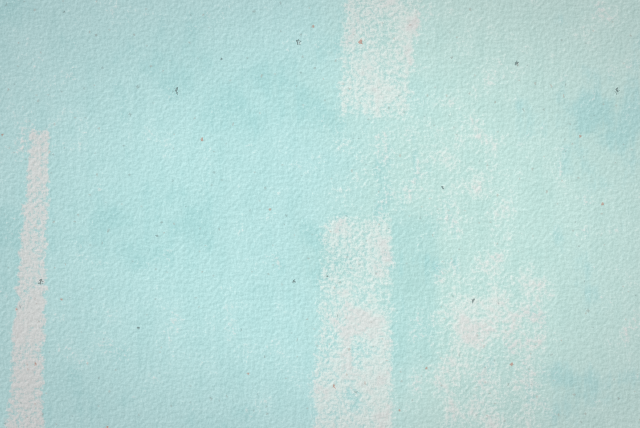
This texture is drawn by a Shadertoy shader. Its source:

```glsl
// Weathered turquoise wall: cloudy paint with brushed vertical streaks, worn
// pale rectangles, fine plaster relief and scattered chips. All layers use
// gradient noise; positions are in canvas heights, with x running 0 to 1.5.

const vec3 CYAN_PAINT  = vec3(0.730, 0.890, 0.886);
const vec3 GREEN_PAINT = vec3(0.765, 0.892, 0.868);
const vec3 DEEP_TEAL   = vec3(0.630, 0.830, 0.828);
const vec3 PALE_PLASTER = vec3(0.868, 0.910, 0.890);
const vec3 PINK_PLASTER = vec3(0.885, 0.850, 0.845);
const vec3 RUST_CHIP   = vec3(0.740, 0.530, 0.470);
const vec3 DARK_CHIP   = vec3(0.360, 0.430, 0.430);

// Integer hash giving two values in 0..1 for a lattice cell
vec2 hash2(vec2 cell) {
    uvec2 q = uvec2(ivec2(cell) + 4096) * uvec2(1597334673u, 3812015801u);
    uint n = (q.x ^ q.y) * 1597334673u;
    n = (n ^ (n >> 15)) * 2246822519u;
    n ^= n >> 13;
    return vec2(n & 65535u, n >> 16) / 65535.0;
}

float cornerSlope(vec2 cell, vec2 offset) {
    float angle = 6.2832 * hash2(cell).x;
    return dot(vec2(cos(angle), sin(angle)), offset);
}

// Gradient noise, about -0.7..0.7
float gradNoise(vec2 p) {
    vec2 i = floor(p), f = p - i;
    vec2 u = f * f * f * (f * (f * 6.0 - 15.0) + 10.0);
    vec2 e = vec2(1.0, 0.0);
    float low  = mix(cornerSlope(i, f), cornerSlope(i + e.xy, f - e.xy), u.x);
    float high = mix(cornerSlope(i + e.yx, f - e.yx), cornerSlope(i + e.xx, f - e.xx), u.x);
    return mix(low, high, u.y);
}

float fbm(vec2 p, int octaves) {
    float sum = 0.0, amp = 1.0;
    for (int i = 0; i < octaves; i++) {
        sum += amp * gradNoise(p);
        p = mat2(1.6, 1.2, -1.2, 1.6) * p + 17.3;
        amp *= 0.6;
    }
    return sum;
}

// Upright patch whose left and right sides lean by the given slopes
float patchMask(vec2 p, vec2 lo, vec2 hi, vec2 lean, float soft) {
    vec2 sides = vec2(lo.x, hi.x) + lean * (p.y - lo.y);
    float across = min(p.x - sides.x, sides.y - p.x);
    float along = min(p.y - lo.y, hi.y - p.y);
    return smoothstep(-soft, soft, across) * smoothstep(-2.0 * soft, 2.0 * soft, along);
}

// Ragged chips, at most one per grid cell; x is coverage, y picks the colour
vec2 chips(vec2 p, float density, float chance, float size, float blur) {
    vec2 base = floor(p * density), best = vec2(0.0);
    vec2 ragged = vec2(gradNoise(p * 170.0), gradNoise(p * 170.0 + 40.0));
    for (int k = 0; k < 9; k++) {
        vec2 cell = base + vec2(k % 3, k / 3) - 1.0;
        vec2 kind = hash2(cell + 311.0);
        float radius = size * (0.3 + 0.7 * kind.y * kind.y);
        vec2 d = p - (cell + hash2(cell)) / density + 1.3 * radius * ragged;
        d.x *= 0.7 + 0.7 * kind.y;
        float cover = step(kind.x, chance) * (1.0 - smoothstep(radius - blur, radius + blur, length(d)));
        if (cover > best.x) best = vec2(cover, fract(kind.y * 7.0));
    }
    return best;
}

void mainImage(out vec4 fragColor, in vec2 fragCoord) {
    vec2 p = fragCoord / iResolution.y;
    vec2 uv = fragCoord / iResolution.xy;
    float pixel = 1.0 / iResolution.y;

    float cloud = fbm(p * 3.2 + 4.0, 4);
    float mottle = fbm(p * 14.0 + 31.0, 5);
    float grain = fbm(p * 105.0, 3);
    float streak = fbm(p * vec2(36.0, 3.0) + 9.0, 4);
    vec2 rough = p + 0.010 * vec2(fbm(p * 45.0, 3), fbm(p * 45.0 + 50.0, 3));

    // Paint: cyan on the left, greener on the right, with deeper stains
    vec3 color = mix(CYAN_PAINT, GREEN_PAINT, smoothstep(0.65, 1.05, p.x + 0.15 * cloud));
    float stain = smoothstep(0.05, 0.95, cloud + 0.6 * mottle + 0.5 * streak);
    float channel = patchMask(rough, vec2(0.91, 0.15), vec2(1.015, 0.50), vec2(0.0, 0.03), 0.02);
    color = mix(color, DEEP_TEAL, clamp(0.62 * stain + 0.30 * channel, 0.0, 0.75));
    color += vec3(1.2, 0.8, 0.8) * (0.018 * mottle + 0.016 * streak);

    // Worn areas: dense in the patches, thin and broken elsewhere
    float wear = 0.88 * patchMask(rough, vec2(0.006, -0.1), vec2(0.097, 0.70), vec2(0.08, 0.026), 0.010);
    wear = max(wear, 0.45 * patchMask(rough, vec2(0.04, 0.64), vec2(0.12, 0.71), vec2(0.0), 0.02));
    wear = max(wear, 0.68 * patchMask(rough, vec2(0.787, 0.72), vec2(0.95, 1.2), vec2(0.06, 0.12), 0.014));
    wear = max(wear, 0.68 * patchMask(rough, vec2(0.726, -0.1), vec2(0.918, 0.50), vec2(0.045, 0.0), 0.016));
    wear = max(wear, 0.48 * patchMask(rough, vec2(1.01, -0.1), vec2(1.28, 0.41), vec2(0.02, 0.0), 0.05));
    wear = max(wear, 0.30 * patchMask(rough, vec2(0.75, 0.46), vec2(1.18, 0.73), vec2(0.08, 0.0), 0.05));
    wear += (0.14 + 0.10 * smoothstep(0.8, 1.1, p.x)) * smoothstep(-0.2, 0.6, -cloud + 0.6 * mottle);
    float bare = smoothstep(0.24, 0.98, wear + 0.48 * grain + 0.32 * mottle + 0.12 * streak);
    float blush = smoothstep(0.2, 0.9, mottle + 0.4 * exp(-pow((p.y - 0.21) * 9.0, 2.0)));
    float stripBlush = 0.55 * (1.0 - smoothstep(0.1, 0.16, p.x));
    color = mix(color, mix(PALE_PLASTER, PINK_PLASTER, max(0.6 * blush, stripBlush)), 0.80 * bare);

    // Fine plaster relief lit from the upper left, and faint hairline cracks
    float relief = fbm(p * 105.0, 3) - fbm((p + vec2(-0.003, 0.003)) * 105.0, 3);
    color += 0.040 * relief + 0.020 * grain;
    float crackLine = abs(gradNoise(p * 8.0 + 0.5 * mottle));
    float crackZone = smoothstep(0.15, 0.5, gradNoise(p * 3.5 + 70.0)) * smoothstep(0.8, 1.1, p.x);
    color -= 0.06 * crackZone * (1.0 - smoothstep(0.0, 0.03, crackLine)) * smoothstep(-0.2, 0.3, grain);

    // Sparse rust and dark chips over many faint small ones
    vec2 large = chips(p, 12.0, 0.18, 0.0062, pixel);
    vec2 small = chips(p + 3.7, 34.0, 0.20, 0.0036, pixel);
    color = mix(color, mix(RUST_CHIP, DARK_CHIP, step(0.55, large.y)), 0.62 * large.x);
    color = mix(color, mix(RUST_CHIP, DARK_CHIP, small.y), 0.24 * small.x);

    // Softly darker, greyer borders
    float border = smoothstep(0.24, 0.70, length(uv - vec2(0.54, 0.5)));
    color *= 1.0 - border * vec3(0.085, 0.110, 0.105);
    fragColor = vec4(clamp(color, 0.0, 1.0), 1.0);
}
```
